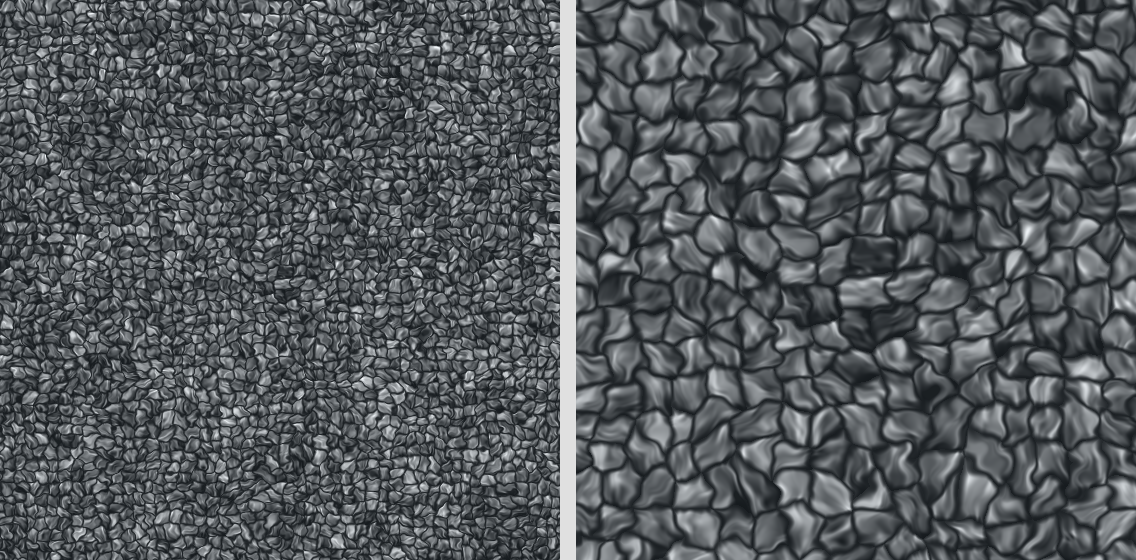
Left: the whole. Right: its middle third, enlarged.
A three.js fragment shader for this texture:

```glsl
// Grey loop-pile carpet: a jittered grid of small yarn loops with dark gaps.
// Each loop is an elongated Voronoi cell with its own lean, tone and fibre
// streaks, lit from the upper left and mottled by broad soft noise.

varying vec2 vUv;

float hash(vec2 p) {
  return fract(sin(dot(p, vec2(127.1, 311.7))) * 43758.5453);
}

vec2 hash2(vec2 p) {
  return vec2(hash(p), hash(p + 37.3));
}

float noise(vec2 p) {
  vec2 i = floor(p);
  vec2 f = fract(p);
  f = f * f * (3.0 - 2.0 * f);
  return mix(mix(hash(i), hash(i + vec2(1.0, 0.0)), f.x),
             mix(hash(i + vec2(0.0, 1.0)), hash(i + vec2(1.0, 1.0)), f.x), f.y);
}

vec2 noise2(vec2 p) {
  return vec2(noise(p), noise(p + 61.7)) - 0.5;
}

void main() {
  // Loop rows, bent slightly, with ragged outlines
  vec2 p = vUv * vec2(46.0, 50.0);
  p += 0.8 * noise2(p * 0.3) + 0.35 * noise2(p * 2.3 + 9.0);

  // Nearest and second nearest loop, each a leaning ellipse
  vec2 cell = floor(p);
  float nearest = 9.0;
  float second = 9.0;
  vec2 loopId = cell;
  vec2 offset = vec2(0.0);
  vec2 yarn = vec2(0.0);
  for (int y = -1; y <= 1; y++) {
    for (int x = -1; x <= 1; x++) {
      vec2 id = cell + vec2(float(x), float(y));
      vec2 d = p - id - 0.5 - 0.62 * (hash2(id) - 0.5);
      float lean = 2.4 * (hash(id + 5.7) - 0.5);
      float c = cos(lean);
      float s = sin(lean);
      vec2 q = mat2(c, -s, s, c) * d;
      float dist = length(q * vec2(1.18, 0.86));
      if (dist < nearest) {
        second = nearest;
        nearest = dist;
        loopId = id;
        offset = d;
        yarn = q;
      } else {
        second = min(second, dist);
      }
    }
  }

  // Fibre streaks run along the yarn of each loop
  vec2 seed = 19.0 * hash2(loopId + 2.9);
  float fibre = noise(yarn * vec2(5.5, 1.8) + seed);
  float fleck = noise(yarn * vec2(8.0, 3.2) + seed + 43.0);

  // Loop brightness: own tone, fibres, light direction and broad mottling
  float tuft = hash(loopId + 11.3);
  float cloud = 0.6 * noise(vUv * 6.0) + 0.4 * noise(vUv * 17.0 + 8.0);
  float body = 0.29 + 0.36 * (fibre - 0.5) + 0.18 * (fleck - 0.5);
  body += 0.17 * (tuft - 0.5) + 0.10 * pow(tuft, 8.0);
  body += 0.16 * dot(offset, vec2(-0.5, 0.85)) + 0.15 * (cloud - 0.5);
  body += 0.22 * pow(fibre, 3.0) * fleck;

  // Soft shadow where loops meet
  float gap = smoothstep(0.0, 0.32, second - nearest + 0.08 * (fleck - 0.5));
  float tone = 0.10 + max(body, 0.02) * mix(0.14, 1.0, gap);

  // Cool slate tint
  vec3 slate = vec3(tone) + vec3(-0.017, 0.001, 0.015);
  gl_FragColor = vec4(clamp(slate, 0.0, 1.0), 1.0);
}
```
